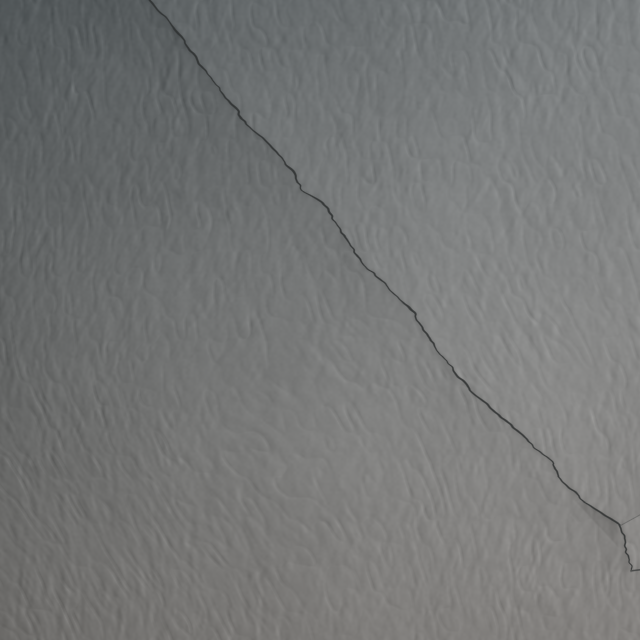
Reproduce this texture procedurally as a WebGL 1 fragment shader.

```glsl
precision highp float;
// Grey streaked plaster wall in soft light, split by a thin diagonal crack.

uniform vec2 u_resolution;

#define STREAK_FREQ vec2(92.0, 38.0)
#define RELIEF 0.092
#define LIGHT_STEP vec2(0.0023, 0.0012)
#define CRACK_WIDTH 0.0013
#define CRACK_JITTER 0.005
#define CRACK_COLOR vec3(0.18, 0.19, 0.19)
#define GLOW_CENTER vec2(0.72, 0.47)
#define GLOW_GAIN 0.070
#define SHADE_GAIN 0.030

float hash(vec2 p) {
    return fract(sin(dot(p, vec2(127.1, 311.7))) * 43758.5453);
}

float noise(vec2 p) {
    vec2 i = floor(p), f = fract(p);
    f = f * f * (3.0 - 2.0 * f);
    return mix(mix(hash(i), hash(i + vec2(1.0, 0.0)), f.x),
               mix(hash(i + vec2(0.0, 1.0)), hash(i + vec2(1.0, 1.0)), f.x), f.y);
}

// Plaster height: short strokes in crossing layers that lean with a slow warp
float plaster(vec2 p) {
    vec2 corner = p - vec2(0.05, 0.2);
    float lean = 0.09 * noise(p * 3.2 + 4.0) + 0.011 * noise(p * 14.0)
               + 0.5 * corner.y * exp(-8.0 * dot(corner, corner));
    vec2 q = vec2(p.x + lean, p.y + 0.012 * noise(p * 23.0 + 9.0));
    q.x += 0.004 * noise(p * 45.0 + 3.0);
    vec2 left = q + vec2(0.22 * q.y, 0.0);
    vec2 right = q - vec2(0.42 * q.y, 0.0);
    float broad = noise(right * STREAK_FREQ);
    float ridge = 1.0 - abs(2.0 * noise(left * STREAK_FREQ * 0.75 + 31.0) - 1.0);
    float fine = noise(q * STREAK_FREQ * vec2(1.7, 2.0) + 57.0);
    return 0.55 * broad + 0.36 * ridge * ridge + 0.28 * fine;
}

// Sideways run of the crack between two depths below the top edge
float leg(float t, float from, float to, float run) {
    return run * clamp((t - from) / (to - from), 0.0, 1.0);
}

float crackX(float t) {
    float x = 0.236 + leg(t, 0.0, 0.186, 0.144) + leg(t, 0.186, 0.267, 0.078);
    x += leg(t, 0.267, 0.297, 0.015) + leg(t, 0.297, 0.322, 0.037);
    x += leg(t, 0.322, 0.371, 0.026) + leg(t, 0.371, 0.406, 0.026);
    x += leg(t, 0.406, 0.492, 0.087) + leg(t, 0.492, 0.543, 0.030);
    x += leg(t, 0.543, 0.605, 0.052) + leg(t, 0.605, 0.724, 0.134);
    x += leg(t, 0.724, 0.745, 0.007) + leg(t, 0.745, 0.785, 0.041);
    x += leg(t, 0.785, 0.820, 0.056) + leg(t, 0.820, 0.892, 0.017);
    float jitter = noise(vec2(t * 70.0, 2.0)) + 0.6 * noise(vec2(t * 190.0, 7.0)) - 0.8;
    return x + CRACK_JITTER * jitter;
}

float segment(vec2 p, vec2 a, vec2 b) {
    vec2 ab = b - a;
    return length(p - a - ab * clamp(dot(p - a, ab) / dot(ab, ab), 0.0, 1.0));
}

float stroke(float d, float width, float px) {
    return 1.0 - smoothstep(width - px, width + px, d);
}

void main() {
    vec2 p = gl_FragCoord.xy / u_resolution;
    float px = 0.8 / min(u_resolution.x, u_resolution.y);
    float t = 1.0 - p.y;

    // Signed distance to the crack, positive on its right
    float slope = (crackX(t + 0.003) - crackX(t - 0.003)) / 0.006;
    float side = (p.x - crackX(t)) / sqrt(1.0 + slope * slope);
    float alive = 1.0 - smoothstep(0.888, 0.896, t);

    // Wall colour: cool dark top left, warm bottom, glow right of the middle
    vec3 upper = mix(vec3(0.325, 0.347, 0.355), vec3(0.455, 0.470, 0.475), p.x);
    vec3 lower = mix(vec3(0.435, 0.430, 0.421), vec3(0.498, 0.488, 0.478), p.x);
    vec3 color = mix(lower, upper, p.y);
    vec2 toGlow = p - GLOW_CENTER;
    color += GLOW_GAIN * exp(-4.0 * dot(toGlow, toGlow));

    // The left lip lies in shade, the right one catches light
    float isRight = smoothstep(-0.003, 0.003, side);
    float nearCrack = exp(-7.0 * abs(side)) * alive;
    color += SHADE_GAIN * nearCrack * mix(-0.9, 0.5, isRight) * mix(0.4, 1.0, p.y);
    color += 0.016 * (noise(p * 7.0) + 0.5 * noise(p * 19.0) - 0.75);

    // Relief lit from the side
    float slant = plaster(p + LIGHT_STEP) - plaster(p - LIGHT_STEP);
    float strength = 0.65 + 0.6 * noise(p * 15.0 + 20.0);
    color += RELIEF * strength * clamp(slant, -0.7, 0.7);
    color += 0.012 * (noise(p * 230.0) - 0.5);

    // Loose flake below the crack and the raised chip at the right edge
    float flake = smoothstep(1.098, 1.104, p.x + 0.93 * p.y)
                * (1.0 - smoothstep(0.962, 0.968, p.x)) * (1.0 - isRight)
                * smoothstep(0.140, 0.148, p.y) * (1.0 - smoothstep(0.205, 0.225, p.y));
    color -= 0.045 * flake;
    float chipTop = 0.178 + 0.56 * (p.x - 0.968);
    float chip = isRight * smoothstep(0.966, 0.970, p.x) * smoothstep(0.11, 0.14, p.y)
               * (1.0 - smoothstep(-0.002, 0.002, p.y - chipTop));
    color += 0.020 * chip;

    // Crack line with a soft halo, a faint branch and a short foot
    float width = CRACK_WIDTH * (0.6 + 0.8 * noise(vec2(t * 60.0, 13.0)));
    float line = stroke(abs(side), width, px) * alive;
    float branch = stroke(segment(p, vec2(0.968, 0.178), vec2(1.01, 0.201)), 0.0007, px);
    float foot = stroke(segment(p, vec2(0.986, 0.108), vec2(1.01, 0.111)), 0.0012, px);
    color -= 0.05 * exp(-abs(side) * 320.0) * alive;
    color = mix(color, CRACK_COLOR, max(0.85 * line, max(0.35 * branch, 0.7 * foot)));

    gl_FragColor = vec4(clamp(color, 0.0, 1.0), 1.0);
}
```
